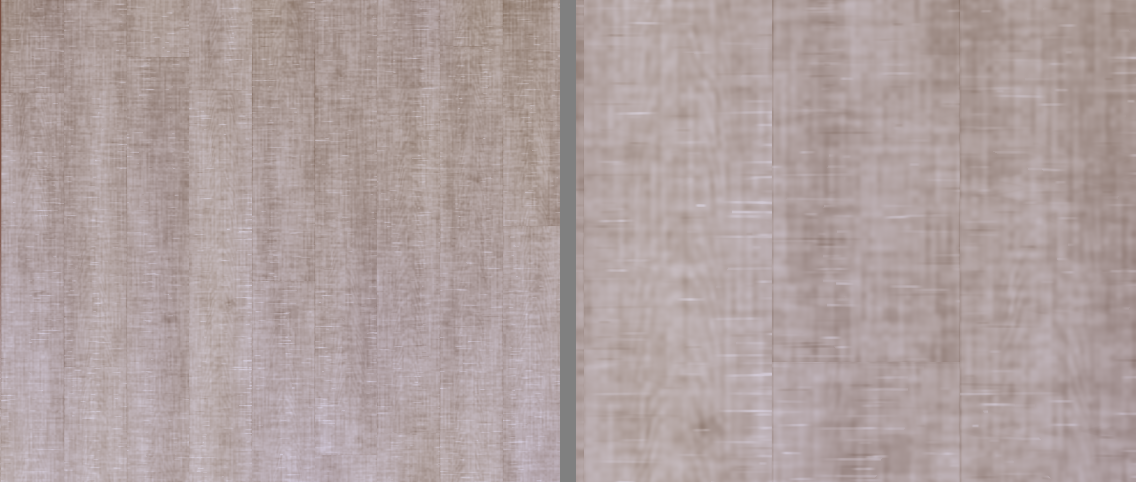
Left, the full canvas; right, a detail of the centre.
This texture is drawn by a Shadertoy shader. Its source:

```glsl
const vec3 BROWN = vec3(0.555, 0.475, 0.445);
const vec3 TAUPE = vec3(0.690, 0.630, 0.625);
const vec3 LILAC = vec3(0.790, 0.752, 0.785);
const vec3 EDGE_RED = vec3(0.48, 0.31, 0.26);
const vec3 VIOLET_CAST = vec3(-0.004, -0.004, 0.016);
const float PLANK_WIDTH = 0.130;
const float PLANK_LENGTH = 1.15;

float hash(vec2 p) {
    vec3 q = fract(p.xyx * vec3(0.1031, 0.1030, 0.0973));
    q += dot(q, q.yzx + 33.33);
    return fract((q.x + q.y) * q.z);
}

float noise(vec2 p) {
    vec2 i = floor(p), f = fract(p);
    f = f * f * (3.0 - 2.0 * f);
    return mix(mix(hash(i), hash(i + vec2(1, 0)), f.x),
               mix(hash(i + vec2(0, 1)), hash(i + vec2(1, 1)), f.x), f.y);
}

float fbm(vec2 p) {
    float sum = 0.0, amp = 0.55;
    for (int i = 0; i < 4; i++) {
        sum += amp * noise(p);
        p = p * 2.03 + 17.3;
        amp *= 0.5;
    }
    return sum;
}

// Short horizontal saw scratches, at most one per cell
float scratches(vec2 p, vec2 cell, float density, float thickness, float px) {
    vec2 id = floor(p / cell);
    vec2 f = (fract(p / cell) - 0.5) * cell;
    float present = step(hash(id + 3.7), density);
    float halfLength = cell.x * mix(0.06, 0.32, hash(id + 11.1));
    vec2 center = cell * (vec2(hash(id + 23.9), hash(id + 41.3)) - 0.5) * vec2(0.35, 0.5);
    vec2 d = f - center;
    d.y += d.x * 0.04 * (hash(id + 57.7) - 0.5);
    float across = 1.0 - smoothstep(thickness * 0.2, thickness + px * 0.5, abs(d.y));
    float along = 1.0 - smoothstep(halfLength * 0.3, halfLength, abs(d.x));
    float broken = mix(0.4, 1.0, noise(p * vec2(170.0, 60.0)));
    float strength = hash(id + 71.9);
    return present * across * along * broken * mix(0.25, 1.3, strength * strength);
}

// Arched growth rings along the heart of a board
float cathedral(float u, float y, float seed) {
    float side = u - 0.5 + 0.16 * (noise(vec2(seed, y * 5.0)) - 0.5);
    float wobble = 0.03 * noise(vec2(u * 9.0 + seed, y * 22.0));
    float rings = sin(270.0 * (y + 1.1 * side * side + wobble));
    float heart = 1.0 - smoothstep(0.12, 0.30, abs(side));
    return rings * heart * smoothstep(0.35, 0.65, noise(vec2(seed + 5.0, y * 3.0)));
}

// Small dark smudges scattered along a board
float knots(vec2 local, float seed) {
    float cellHeight = 0.24;
    float row = floor(local.y / cellHeight);
    vec2 key = vec2(row, seed);
    vec2 center = vec2(mix(0.25, 0.75, hash(key)) * PLANK_WIDTH,
                       (row + mix(0.3, 0.7, hash(key + 9.0))) * cellHeight);
    vec2 d = (local - center) / vec2(0.012, 0.008);
    d += 1.6 * (vec2(noise(local * 90.0), noise(local * 90.0 + 31.0)) - 0.5);
    return step(hash(key + 19.0), 0.3) * exp(-dot(d, d));
}

vec3 woodRamp(float t) {
    vec3 c = mix(BROWN, TAUPE, clamp(t * 2.0, -0.15, 1.0));
    return mix(c, LILAC, clamp(t * 2.0 - 1.0, 0.0, 1.25));
}

void mainImage(out vec4 fragColor, in vec2 fragCoord) {
    vec2 p = fragCoord / iResolution.y;
    float px = 1.0 / iResolution.y;

    // Board layout
    float x = p.x - 0.003;
    float column = floor(x / PLANK_WIDTH);
    float u = fract(x / PLANK_WIDTH);
    float slide = p.y + PLANK_LENGTH * hash(vec2(column, 7.0));
    float row = floor(slide / PLANK_LENGTH);
    float seed = 90.0 * hash(vec2(column + 4.0, row + 2.0));
    vec2 local = vec2(u * PLANK_WIDTH, p.y);
    vec2 q = local + vec2(seed, 0.0);

    // Whitewash: light falloff, long streaks and ragged patches
    float ragged = 0.022 * (noise(vec2(seed, p.y * 190.0)) - 0.5);
    float t = 0.505 + 0.32 * (0.5 - p.y);
    t += 0.08 * (hash(vec2(seed, 1.0)) - 0.5);
    t += 0.28 * (noise(vec2((q.x + ragged) * 34.0, p.y * 1.8)) - 0.5);
    t += 0.32 * (fbm(vec2((q.x + ragged) * 32.0, p.y * 9.0 + 40.0)) - 0.5);

    // Fine grain and saw texture
    t += 0.22 * (noise(vec2(q.x * 270.0, p.y * 24.0)) - 0.5);
    t += 0.22 * (noise(vec2(q.x * 26.0, p.y * 220.0)) - 0.5);
    t += 0.18 * (noise(vec2(q.x * 200.0, p.y * 210.0)) - 0.5);
    t += 0.05 * cathedral(u, p.y, seed);
    t -= 0.30 * knots(local, seed);

    // Pale and dark scratches, gathered in clusters
    float cluster = smoothstep(0.3, 0.8, noise(vec2(q.x * 16.0, p.y * 10.0)));
    for (int i = 0; i < 3; i++) {
        float k = float(i);
        vec2 cell = vec2(0.13 - 0.04 * k, 0.015 - 0.003 * k);
        vec2 at = q + vec2(0.043, 0.0057) * k;
        t += 0.40 * scratches(at, cell, 0.2 + 0.5 * cluster, 0.0011, px);
        t -= 0.16 * scratches(at + 5.31, cell, 0.3, 0.0011, px);
    }

    // Seams between boards and at their ends
    float seamDistance = min(u, 1.0 - u) * PLANK_WIDTH;
    float seam = 1.0 - smoothstep(0.0003, 0.0008 + px, seamDistance);
    t -= 0.20 * seam * noise(vec2(column * 3.0, p.y * 6.0));
    float endDistance = abs(fract(slide / PLANK_LENGTH + 0.5) - 0.5) * PLANK_LENGTH;
    t -= 0.06 * (1.0 - smoothstep(0.0005, 0.001 + px, endDistance));

    // Cool cast toward the bottom, reddish sliver along the left border
    vec3 color = woodRamp(t);
    float cool = 1.2 * (0.5 - p.y) + 1.6 * (noise(p * vec2(9.0, 3.0)) - 0.5);
    color += VIOLET_CAST * cool;
    float border = 1.0 - smoothstep(0.001, 0.002 + px, p.x);
    color = mix(color, EDGE_RED, border * smoothstep(0.1, 0.7, p.y));
    fragColor = vec4(color, 1.0);
}
```
